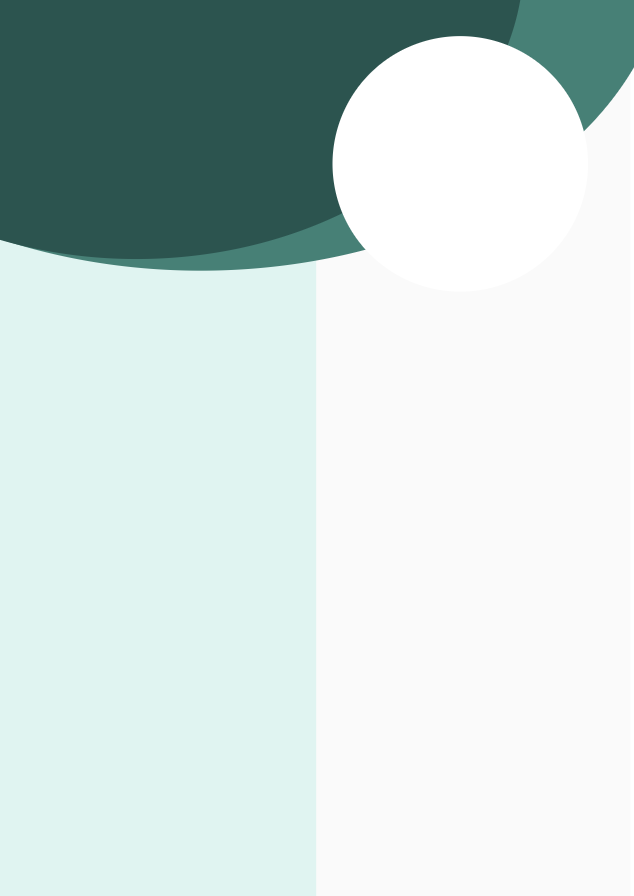
Reproduce this background procedurally as a Shadertoy shader.

```glsl
const vec3 MINT = vec3(0.880, 0.955, 0.945);
const vec3 PAPER = vec3(0.980);
const vec3 WHITE = vec3(1.0);
const vec3 DEEP_TEAL = vec3(0.173, 0.329, 0.310);
const vec3 MID_TEAL = vec3(0.277, 0.500, 0.463);

// Lengths are fractions of the canvas height
const float SPLIT_X = 0.3529;
const float PAPER_END_X = 0.7035;
const vec2 BACK_CENTER = vec2(0.2240, 1.0638);
const vec2 BACK_RADII = vec2(0.5227, 0.3659);
const vec2 FRONT_CENTER = vec2(0.1523, 1.0449);
const vec2 FRONT_RADII = vec2(0.4323, 0.3340);
const vec2 DISC_CENTER = vec2(0.5137, 0.8171);
const float DISC_RADIUS = 0.1426;

// First-order signed distance to an ellipse
float ellipseDistance(vec2 p, vec2 radii) {
    float k = length(p / radii);
    float slope = length(p / (radii * radii));
    return k * (k - 1.0) / max(slope, 1e-4);
}

// Coverage of a shape, softened over one pixel
float coverage(float dist) {
    return clamp(0.5 - dist * iResolution.y, 0.0, 1.0);
}

void mainImage(out vec4 fragColor, in vec2 fragCoord) {
    vec2 p = fragCoord / iResolution.y;

    // Side-by-side panels
    vec3 color = mix(PAPER, MINT, coverage(p.x - SPLIT_X));
    color = mix(WHITE, color, coverage(p.x - PAPER_END_X));

    // Overlapping header curves
    float back = ellipseDistance(p - BACK_CENTER, BACK_RADII);
    float front = ellipseDistance(p - FRONT_CENTER, FRONT_RADII);
    color = mix(color, MID_TEAL, coverage(back));
    color = mix(color, DEEP_TEAL, coverage(front));

    // White disc
    float disc = length(p - DISC_CENTER) - DISC_RADIUS;
    color = mix(color, WHITE, coverage(disc));

    fragColor = vec4(color, 1.0);
}
```
